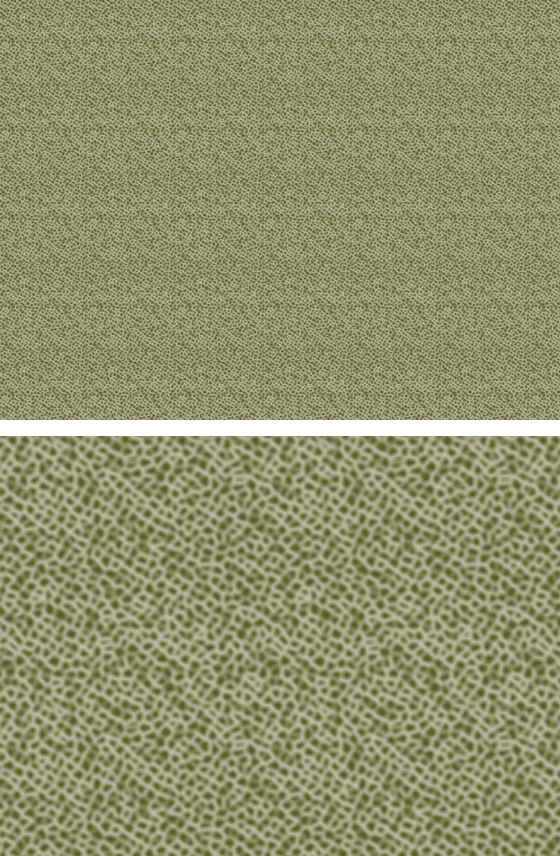
Top, the full canvas; bottom, a detail of the centre.
Write a Shadertoy shader that draws this texture.

```glsl
const vec3 OLIVE = vec3(0.355, 0.355, 0.140);
const vec3 THREAD = vec3(0.765, 0.765, 0.690);
const float TILES = 4.75;               // pattern repeats per canvas height
const vec2 LATTICE = vec2(22.0, -14.0); // cells along and across one repeat
const float JITTER = 0.68;
const float LINE_HALF_WIDTH = 0.205;    // in cells
const float EDGE_SOFTNESS = 0.08;
const float WEAKEST_LINE = 0.40;
const float CROSS_LINE_STRENGTH = 0.82;
const float BAND_STRENGTH = 0.03;
const float BLUR = 0.0040;              // filter size in canvas heights
const int SAMPLES = 4;
const float TAU = 6.2831853;

vec2 hash22(vec2 p) {
    vec2 q = vec2(dot(p, vec2(127.1, 311.7)), dot(p, vec2(269.5, 183.3)));
    return fract(sin(q) * 43758.5453);
}

// Random pair per cell, wrapped so that the slanted lattice repeats
vec2 cellRandom(vec2 id) {
    vec2 key = vec2(LATTICE.x * id.x - LATTICE.y * id.y,
                    LATTICE.y * id.x + LATTICE.x * id.y);
    return hash22(mod(key, dot(LATTICE, LATTICE)));
}

vec2 cellCentre(vec2 id) {
    return id + 0.5 + JITTER * (cellRandom(id) - 0.5);
}

// Thread along the cell borders, each border with its own strength
float borderThread(vec2 g, float width) {
    vec2 base = floor(g), nearestId = base, nearest = vec2(9.0);
    for (int y = -1; y <= 1; y++)
    for (int x = -1; x <= 1; x++) {
        vec2 id = base + vec2(x, y);
        vec2 r = cellCentre(id) - g;
        if (dot(r, r) < dot(nearest, nearest)) {
            nearest = r;
            nearestId = id;
        }
    }
    float cover = 0.0;
    for (int y = -1; y <= 1; y++)
    for (int x = -1; x <= 1; x++) {
        if (x == 0 && y == 0) continue;
        vec2 id = nearestId + vec2(x, y);
        vec2 r = cellCentre(id) - g;
        vec2 normal = normalize(r - nearest);
        float border = dot(0.5 * (nearest + r), normal);
        float line = 1.0 - smoothstep(width - EDGE_SOFTNESS, width + EDGE_SOFTNESS, border);
        // The sum of both cell numbers is the same from either side
        float random = cellRandom(nearestId + id).y;
        float strength = mix(WEAKEST_LINE, 1.0, smoothstep(0.0, 0.6, random))
                       * mix(CROSS_LINE_STRENGTH, 1.0, abs(normal.y));
        cover = max(cover, line * strength);
    }
    return cover;
}

// Share of thread at a point, with p in repeats
float threadCover(vec2 p) {
    vec2 g = vec2(dot(p, LATTICE), LATTICE.x * p.y - LATTICE.y * p.x);
    float band = sin(TAU * p.y + 0.7 * sin(TAU * p.x));
    return borderThread(g, LINE_HALF_WIDTH * (1.0 + BAND_STRENGTH * band));
}

void mainImage(out vec4 fragColor, in vec2 fragCoord) {
    vec2 p = fragCoord / iResolution.y;
    // Average over a small square for soft fine lines
    float filterSize = max(BLUR, 1.0 / iResolution.y);
    float cover = 0.0;
    for (int y = 0; y < SAMPLES; y++)
    for (int x = 0; x < SAMPLES; x++) {
        vec2 offset = (vec2(x, y) + 0.5) / float(SAMPLES) - 0.5;
        cover += threadCover((p + offset * filterSize) * TILES);
    }
    cover /= float(SAMPLES * SAMPLES);
    fragColor = vec4(mix(OLIVE, THREAD, cover), 1.0);
}
```
